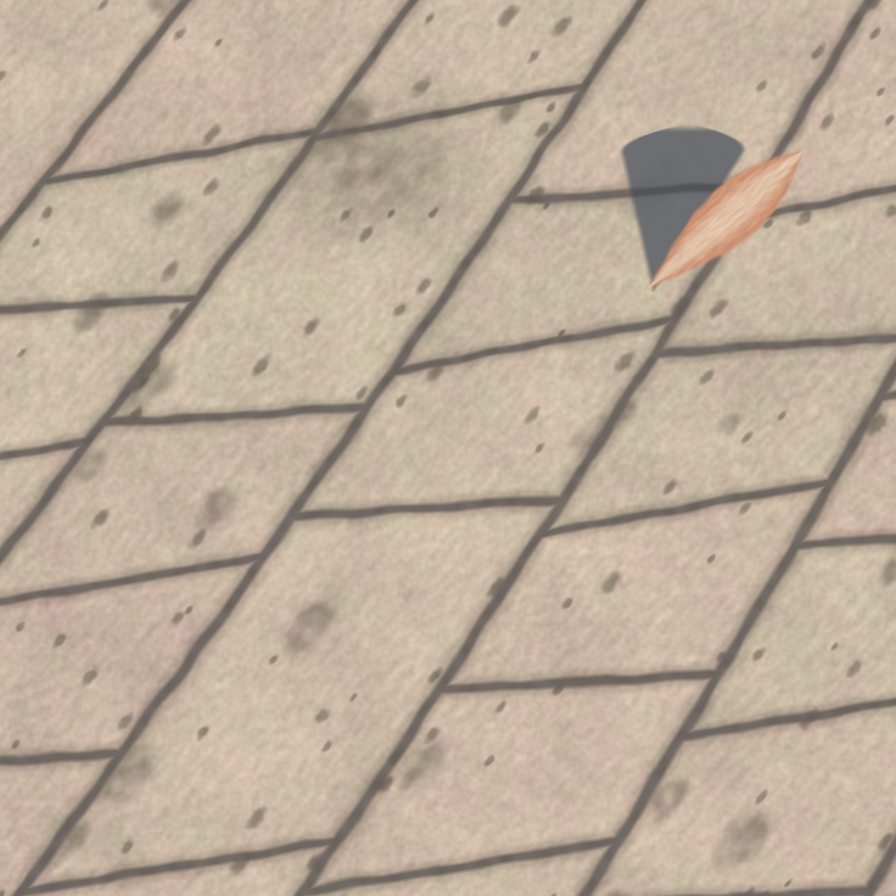
This texture is drawn by a three.js fragment shader. Its source:

```glsl
// Sunlit tapered paving bricks in slanted rows, with stains and a fallen leaf.
#define ROW_GAP 0.254
#define ROW_SPREAD 0.0625
#define JOINT_WIDTH 0.0062
#define WOBBLE 0.0045
#define GRAIN 0.075
#define STAIN 0.30
#define SAND vec3(0.825, 0.755, 0.670)
#define DUSK vec3(0.745, 0.675, 0.610)
#define JOINT vec3(0.415, 0.385, 0.365)
#define SHADOW vec3(0.395, 0.405, 0.425)
#define LEAF_EDGE vec3(0.80, 0.57, 0.45)
#define LEAF_MID vec3(0.88, 0.76, 0.66)

varying vec2 vUv;

vec2 hash2(vec2 p) {
  p = vec2(dot(p, vec2(127.1, 311.7)), dot(p, vec2(269.5, 183.3)));
  return fract(sin(p) * 43758.5);
}

// Gradient noise, about -0.7 to 0.7
float noise(vec2 p) {
  vec2 i = floor(p), f = fract(p);
  vec2 u = f * f * f * (f * (f * 6.0 - 15.0) + 10.0);
  vec2 e = vec2(0.0, 1.0);
  float a = dot(hash2(i) * 2.0 - 1.0, f);
  float b = dot(hash2(i + e.yx) * 2.0 - 1.0, f - e.yx);
  float c = dot(hash2(i + e.xy) * 2.0 - 1.0, f - e.xy);
  float d = dot(hash2(i + e.yy) * 2.0 - 1.0, f - e.yy);
  return mix(mix(a, b, u.x), mix(c, d, u.x), u.y);
}

float fbm(vec2 p) {
  float sum = 0.0, amp = 1.0;
  for (int i = 0; i < 4; i++) {
    sum += amp * noise(p);
    p = p * 2.03 + 7.1;
    amp *= 0.55;
  }
  return sum;
}

// Randomly placed oval marks, one candidate per cell
float marks(vec2 p, float chance, float size) {
  float sum = 0.0;
  for (int j = -1; j <= 1; j++)
    for (int i = -1; i <= 1; i++) {
      vec2 cell = floor(p) + vec2(float(i), float(j));
      vec2 h = hash2(cell + 31.0);
      float r = size * (0.5 + h.y);
      float d = length((p - cell - hash2(cell)) * vec2(0.75, 1.5));
      d += 0.35 * r * noise(p * 6.0);
      sum += step(h.x, chance) * (1.0 - smoothstep(0.3 * r, r, d));
    }
  return min(sum, 1.0);
}

// Distance to the nearest joint in x, brick identity in yz
vec3 paving(vec2 p) {
  float t = 1.0 - p.y;
  float gap = ROW_GAP + ROW_SPREAD * t;
  float k = (p.x - 0.208 + 0.822 * t - 0.045 * t * (1.0 - t)) / gap;
  float row = floor(k), across = k - row;
  float dist = min(across, 1.0 - across) * gap * 0.84;
  float phase = row < 1.0 ? -0.25 : row < 2.0 ? 0.44 : row < 4.0 ? 0.0 : 1.17;
  float longBrick = mod(3.0 * row + 1.0, 10.0) - 4.0;
  float brick = 0.0;
  for (int i = -1; i <= 5; i++) {
    float n = float(i), m = n + phase;
    if (row < 0.0 || n == longBrick || m < -0.9) continue;
    // Cross joints alternate between flat and steep
    float steep = mod(n + step(longBrick + 0.5, n), 2.0);
    float y = 0.215 + 0.164 * m + 0.006 * m * m;
    y -= (across - 0.5) * mix(0.018, 0.058, steep);
    dist = min(dist, abs(t - y) * 1.08);
    brick += step(y, t);
  }
  return vec3(dist, row, brick);
}

void main() {
  vec2 p = vUv;
  vec2 bent = p + WOBBLE * vec2(noise(p * 17.0), noise(p * 19.0 + 40.0));
  vec3 pave = paving(bent);
  vec2 tone = hash2(pave.yz + 3.0);
  vec2 along = vec2(dot(p, vec2(0.66, 0.75)), dot(p, vec2(-0.75, 0.66)));

  // Brick face: blotches, streaked grain and slight tints
  float blotch = fbm(p * 9.0);
  vec3 col = mix(DUSK, SAND, clamp(0.62 + 0.75 * blotch + 0.3 * (tone.x - 0.5), 0.0, 1.0));
  col += (tone.y - 0.5) * vec3(0.012, -0.012, 0.004);
  col += 0.03 * noise(p * 23.0 + 9.0) * vec3(1.0, -0.5, 0.6);
  col += GRAIN * (noise(along * vec2(55.0, 110.0)) + 0.7 * noise(p * 160.0));

  // Stains and pits
  float stain = marks(along * 6.0 + 2.0, 0.55, 0.20) * (0.65 + 0.8 * noise(p * 45.0));
  vec2 smudge = (p - vec2(0.415, 0.81)) * vec2(11.0, 17.0);
  stain += exp(-dot(smudge, smudge)) * (0.75 + noise(p * 40.0));
  col *= 1.0 - STAIN * clamp(stain, 0.0, 1.2);
  col *= 1.0 - 0.28 * marks(along * 19.0, 0.28, 0.20);

  // Joints with dirty margins
  float width = JOINT_WIDTH * (1.1 - 0.25 * p.y + 0.35 * noise(p * 32.0));
  col *= 1.0 - 0.13 * (1.0 - smoothstep(width, width * 3.2, pave.x));
  float joint = 1.0 - smoothstep(width * 0.35, width * 1.45, pave.x);
  col = mix(col, JOINT + 0.06 * noise(p * 60.0), joint * 0.93);

  // Cast shadow, tapering downward
  float s = (0.859 - p.y) / 0.185;
  float halfShade = 0.081 * (1.0 - s) * sqrt(smoothstep(-0.02, 0.16, s));
  float shade = smoothstep(-0.004, 0.005, halfShade - abs(p.x - 0.768 + 0.039 * s));
  shade *= step(0.0, 1.0 - s) * smoothstep(-0.02, 0.04, s);
  col = mix(col, SHADOW * (1.0 - 0.2 * joint), shade * 0.92);

  // Curled leaf
  vec2 q = p - vec2(0.716, 0.672), axis = vec2(0.182, 0.161);
  float h = clamp(dot(q, axis) / dot(axis, axis), 0.0, 1.0);
  float side = dot(q, normalize(vec2(-axis.y, axis.x)));
  float halfLeaf = 0.033 * sin(3.1416 * pow(h, 1.25)) + 0.003 * noise(p * 50.0);
  float leaf = smoothstep(-0.002, 0.004, halfLeaf - abs(side)) * smoothstep(0.0, 0.03, h);
  float rim = smoothstep(0.15, 0.85, abs(side) / max(halfLeaf, 0.001));
  vec3 leafCol = mix(LEAF_MID, LEAF_EDGE, rim) + 0.09 * noise(vec2(h * 14.0, side * 260.0));
  col = mix(col, leafCol, leaf);

  gl_FragColor = vec4(col, 1.0);
}
```
